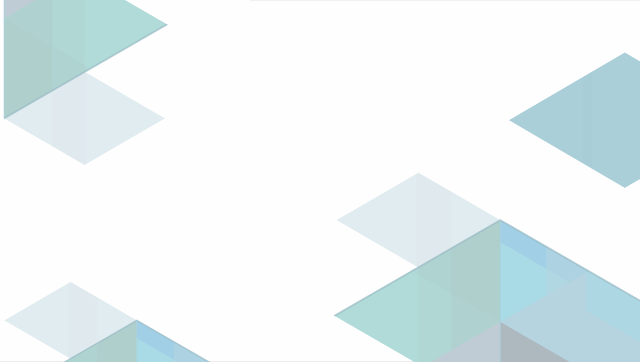
Give the GLSL for this background, as a WebGL 1 fragment shader.

```glsl
precision highp float;

uniform vec2 u_resolution;

const float SLOPE = 0.577;
const vec3 PALE = vec3(0.88, 0.925, 0.94);
const vec3 TEAL = vec3(0.69, 0.86, 0.85);
const vec3 SAGE = vec3(0.685, 0.81, 0.80);
const vec3 LAVENDER = vec3(0.75, 0.80, 0.84);
const vec3 SKY = vec3(0.63, 0.81, 0.90);
const vec3 CYAN = vec3(0.66, 0.86, 0.90);
const vec3 MIST = vec3(0.71, 0.83, 0.88);
const vec3 WARM_GREY = vec3(0.68, 0.72, 0.75);
const vec3 STEEL = vec3(0.67, 0.81, 0.85);

// Coverage of the side where d is positive, one pixel soft
float fill(float d, float pixel) {
  return clamp(0.5 + d / pixel, 0.0, 1.0);
}

float diamond(vec2 p, vec2 halfSize, float pixel) {
  vec2 q = abs(p) / halfSize;
  return fill((1.0 - q.x - q.y) * halfSize.y, pixel);
}

// Faceted cube below its apex, with a pale diamond beside it.
// A negative size turns it upside down and hides the right-hand faces.
vec3 drawCube(vec3 color, vec2 p, vec2 apex, float size) {
  vec2 q = (p - apex) / size;
  float pixel = 1.0 / (u_resolution.y * abs(size));
  float rise = q.y - SLOPE * q.x;
  float fall = q.y + SLOPE * q.x;
  float left = fill(-q.x, pixel);
  float right = fill(q.x, pixel) * step(0.0, size);
  float upperLeft = fill(-rise, pixel);
  float upperRight = fill(-fall, pixel);
  float aboveRise = fill(rise + 1.245, pixel);
  float aboveFall = fill(fall + 1.245, pixel);

  // Pale diamond with a faint tinted band
  vec3 pale = mix(PALE, vec3(0.88, 0.90, 0.93), 0.5 * fill(q.x + 1.03, pixel) * fill(-0.6 - q.x, pixel));
  color = mix(color, pale, diamond(q + vec2(1.0, 0.0), vec2(1.0, 0.58), pixel));

  // Left faces: teal fading to sage in steps, lavender underneath
  float sage = 0.35 * fill(q.x + 1.0, pixel) + 0.35 * fill(q.x + 0.6, pixel) + 0.3 * aboveFall;
  vec3 leftFace = mix(LAVENDER, mix(TEAL, SAGE, sage), aboveRise);
  color = mix(color, leftFace, left * upperLeft * fill(fall + 2.34, pixel));

  // Right faces: blue facets above, warm grey underneath
  vec3 blue = mix(CYAN, SKY, fill(fall + 0.27, pixel));
  blue = mix(blue, MIST, 0.6 * fill(q.x - 0.56, pixel));
  vec3 lower = mix(MIST, CYAN, 0.6 * fill(q.x - 1.05, pixel) * fill(fall + 0.5, pixel));
  blue = mix(lower, blue, aboveRise);
  color = mix(color, mix(WARM_GREY, blue, aboveFall), right * upperRight);

  // Fine seams along the upper edges and the middle
  float width = 0.013;
  float seam = left * fill(width - abs(rise), pixel) * fill(fall + 2.34, pixel);
  seam = max(seam, right * fill(width - abs(fall), pixel));
  color = mix(color, vec3(0.58, 0.72, 0.76), 0.65 * seam);
  float middle = fill(0.008 - abs(q.x), pixel) * fill(-q.y, pixel);
  return mix(color, vec3(0.62, 0.80, 0.85), 0.6 * middle);
}

void main() {
  vec2 p = gl_FragCoord.xy / u_resolution.y;
  float pixel = 1.0 / u_resolution.y;

  // White ground with faint border lines
  vec3 color = vec3(0.998);
  float border = fill(p.y - 0.998, pixel) * step(0.69, p.x) + fill(0.003 - p.y, pixel);
  color = mix(color, vec3(0.91), 0.8 * border);

  // Large diamond at the right edge
  vec3 steel = STEEL - 0.008 * fill(p.x - 1.61, pixel) * fill(1.635 - p.x, pixel);
  color = mix(color, steel, diamond(p - vec2(1.726, 0.668), vec2(0.320, 0.187), pixel));

  // Three cubes
  color = drawCube(color, p, vec2(0.0115, 0.673), -0.222);
  color = drawCube(color, p, vec2(0.378, 0.115), 0.183);
  color = drawCube(color, p, vec2(1.382, 0.392), 0.226);

  gl_FragColor = vec4(color, 1.0);
}
```
